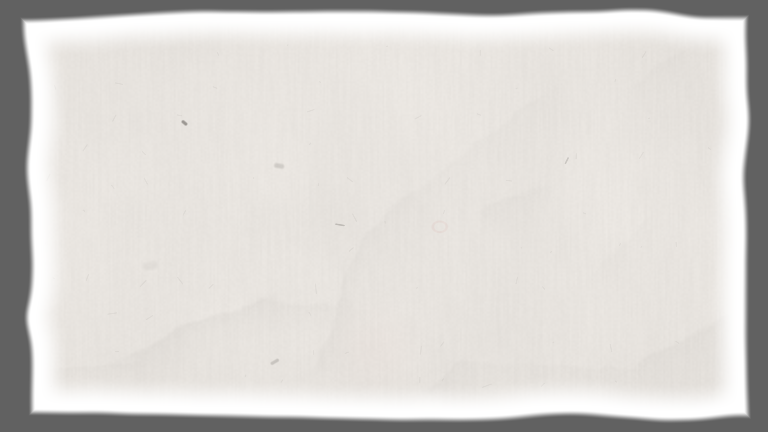
Give the GLSL for this texture, as a Shadertoy shader.

```glsl
float hash(vec2 p) {
    return fract(sin(dot(p, vec2(127.1, 311.7))) * 43758.5453);
}

float noise(vec2 p) {
    vec2 i = floor(p), f = fract(p);
    f = f * f * (3.0 - 2.0 * f);
    return mix(mix(hash(i), hash(i + vec2(1, 0)), f.x),
               mix(hash(i + vec2(0, 1)), hash(i + vec2(1, 1)), f.x), f.y);
}

float fbm(vec2 p) {
    float sum = 0.0, amp = 0.5;
    for (int i = 0; i < 4; i++) {
        sum += amp * noise(p);
        p = mat2(1.6, 1.2, -1.2, 1.6) * p + 7.3;
        amp *= 0.5;
    }
    return sum;
}

float bump(float x, float width) {
    return exp(-x * x / (width * width));
}

// Distances inward from the left, right, bottom and top edges
vec4 edgeDistances(vec2 p) {
    float left = 0.077 - 0.019 * smoothstep(0.76, 0.95, p.y)
        - 0.011 * bump(p.y - 0.61, 0.08) - 0.011 * bump(p.y - 0.264, 0.045);
    float right = 1.724 + 0.007 * bump(p.y - 0.72, 0.06)
        - 0.005 * bump(p.y - 0.58, 0.06) + 0.004 * bump(p.y - 0.04, 0.08);
    float bottom = mix(0.0486, 0.031, smoothstep(0.0, 1.08, p.x))
        + 0.015 * bump(p.x - 1.32, 0.13) + 0.010 * smoothstep(1.59, 1.72, p.x);
    float top = 0.970 - 0.021 * (1.0 - smoothstep(0.03, 0.50, p.x))
        - 0.009 * bump(p.x - 1.13, 0.13) + 0.003 * bump(p.x - 1.46, 0.08)
        - 0.014 * smoothstep(1.49, 1.64, p.x);
    float wobble = 0.003 * (noise(p * 13.0) - 0.5);
    return vec4(p.x - left, right - p.x, p.y - bottom, top - p.y) + wobble;
}

// Crease from a to b, shaded on the right of its direction
float fold(vec2 p, vec2 a, vec2 b, float width) {
    vec2 dir = normalize(b - a), q = p - a;
    float along = dot(q, dir) / length(b - a);
    float side = dot(q, vec2(dir.y, -dir.x));
    float ends = smoothstep(-0.15, 0.15, along) * (1.0 - smoothstep(0.85, 1.15, along));
    return ends * smoothstep(-0.008, 0.005, side) * exp(-max(side, 0.0) / width);
}

float creases(vec2 p) {
    p += 0.045 * (vec2(fbm(p * 9.0), fbm(p * 9.0 + 31.0)) - 0.47);
    float s = 1.1 * fold(p, vec2(0.29, 0.17), vec2(0.61, 0.315), 0.055);
    s += 0.6 * fold(p, vec2(0.59, 0.315), vec2(0.77, 0.285), 0.04);
    s += 0.9 * fold(p, vec2(0.73, 0.14), vec2(0.78, 0.306), 0.035);
    s += 0.7 * fold(p, vec2(0.78, 0.30), vec2(0.845, 0.456), 0.025);
    s += 0.7 * fold(p, vec2(0.845, 0.45), vec2(0.96, 0.56), 0.05);
    s += 0.5 * fold(p, vec2(0.95, 0.55), vec2(1.27, 0.79), 0.06);
    s += 0.9 * fold(p, vec2(1.46, 0.15), vec2(1.69, 0.265), 0.09);
    s += 0.7 * fold(p, vec2(0.98, 0.09), vec2(1.07, 0.167), 0.05);
    s += 0.5 * fold(p, vec2(1.06, 0.165), vec2(1.46, 0.14), 0.05);
    s += 0.6 * fold(p, vec2(1.11, 0.51), vec2(1.26, 0.56), 0.05);
    s += 0.6 * fold(p, vec2(0.12, 0.145), vec2(0.32, 0.155), 0.035);
    s += 0.5 * fold(p, vec2(1.46, 0.80), vec2(1.58, 0.89), 0.06);
    s += 0.4 * fold(p, vec2(1.37, 0.36), vec2(1.50, 0.50), 0.06);
    return s;
}

float stroke(vec2 p, vec2 a, vec2 b, float radius) {
    vec2 q = p - a, d = b - a;
    float dist = length(q - d * clamp(dot(q, d) / dot(d, d), 0.0, 1.0));
    return 1.0 - smoothstep(0.3 * radius, 1.5 * radius, dist);
}

// Short fibres scattered over a grid
float fibres(vec2 p) {
    vec2 cell = floor(p * 13.0), local = fract(p * 13.0);
    float angle = 6.283 * hash(cell + 5.0);
    vec2 centre = 0.3 + 0.4 * vec2(hash(cell), hash(cell + 9.0));
    vec2 reach = 0.13 * hash(cell + 3.0) * vec2(cos(angle), sin(angle)) + 0.01;
    return step(0.65, hash(cell + 17.0)) * stroke(local, centre - reach, centre + reach, 0.02);
}

void mainImage(out vec4 fragColor, in vec2 fragCoord) {
    vec2 p = fragCoord / iResolution.y;
    p.x += 0.5 * (16.0 / 9.0 - iResolution.x / iResolution.y);

    // Paper tone, broad mottling and creases
    float shade = 0.024 * creases(p) + 0.035 * (fbm(p * vec2(5.0, 4.0)) - 0.47);
    shade += 0.012 * (1.0 - smoothstep(0.05, 0.28, p.y));
    shade += 0.008 * smoothstep(0.75, 1.0, p.y) + 0.006 * smoothstep(1.1, 1.7, p.x);

    // Vertical weave and fine grain
    shade += 0.012 * (noise(p * vec2(240.0, 14.0)) - 0.5);
    shade += 0.012 * (noise(p * 210.0) - 0.5);

    // Fibres and flecks
    shade += 0.035 * fibres(p);
    shade += 0.30 * stroke(p, vec2(0.424, 0.718), vec2(0.430, 0.713), 0.004);
    shade += 0.10 * stroke(p, vec2(0.640, 0.617), vec2(0.652, 0.615), 0.006);
    shade += 0.15 * stroke(p, vec2(0.778, 0.481), vec2(0.796, 0.478), 0.002);
    shade += 0.12 * stroke(p, vec2(0.630, 0.159), vec2(0.642, 0.166), 0.004);
    shade += 0.12 * stroke(p, vec2(1.309, 0.622), vec2(1.315, 0.634), 0.002);
    shade += 0.03 * stroke(p, vec2(0.340, 0.383), vec2(0.356, 0.386), 0.010);
    vec3 paper = vec3(0.911, 0.896, 0.877) - shade;
    float ring = abs(length((p - vec2(1.018, 0.475)) * vec2(1.0, 1.3)) - 0.016);
    paper -= vec3(0.01, 0.035, 0.035) * (1.0 - smoothstep(0.001, 0.005, ring));
    paper -= vec3(0.0, 0.008, 0.008) * bump(length(p - vec2(0.87, 0.19)), 0.08);

    // White inner glow and soft outline over the grey surround
    vec4 d = edgeDistances(p);
    vec4 fade = smoothstep(0.012, 0.085, d);
    vec3 sheet = mix(vec3(1.0), paper, fade.x * fade.y * fade.z * fade.w);
    float inside = min(min(d.x, d.y), min(d.z, d.w));
    fragColor = vec4(mix(vec3(0.38), sheet, smoothstep(-0.012, 0.006, inside)), 1.0);
}
```
